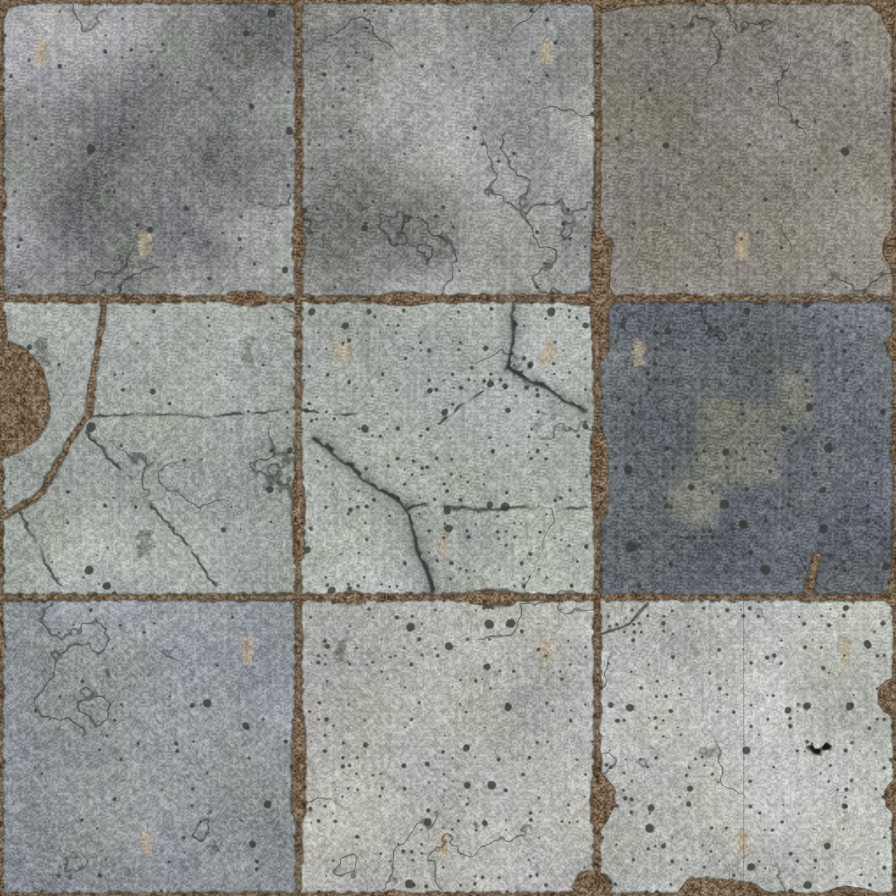
A WebGL 2 fragment shader for this texture:

```glsl
#version 300 es
precision highp float;
uniform vec2 u_resolution;
out vec4 fragColor;

float hash(vec2 p) {
    return fract(sin(dot(p, vec2(127.1, 311.7))) * 43758.5453);
}

float noise(vec2 p) {
    vec2 i = floor(p), f = fract(p);
    f = f * f * (3.0 - 2.0 * f);
    return mix(mix(hash(i), hash(i + vec2(1, 0)), f.x),
               mix(hash(i + vec2(0, 1)), hash(i + vec2(1, 1)), f.x), f.y);
}

float fbm(vec2 p) {
    float sum = 0.0, amp = 0.516;
    for (int i = 0; i < 5; i++) {
        sum += amp * noise(p);
        p = mat2(1.6, 1.2, -1.2, 1.6) * p + 7.3;
        amp *= 0.5;
    }
    return sum;
}

float segment(vec2 p, vec2 a, vec2 b) {
    vec2 d = b - a;
    return length(p - a - d * clamp(dot(p - a, d) / dot(d, d), 0.0, 1.0));
}

float path(vec2 p, vec2 a, vec2 b, vec2 c) {
    return min(segment(p, a, b), segment(p, b, c));
}

float box(vec2 p, vec2 halfSize) {
    vec2 d = abs(p) - halfSize;
    return length(max(d, 0.0)) + min(max(d.x, d.y), 0.0);
}

// Coverage of the inside of a distance field
float fill(float d, float soft) {
    return 1.0 - smoothstep(-soft, soft, d);
}

void main() {
    // One unit is one slab
    vec2 p = gl_FragCoord.xy / u_resolution * 3.0;
    float px = 2.0 / u_resolution.y;
    vec2 cell = floor(p), local = fract(p);
    vec2 seeded = p + cell * 17.0;
    float rough = noise(p * 60.0) - 0.5;
    float grain = 0.6 * noise(p * 170.0) + 0.4 * noise(p * 85.0 + 9.0) - 0.5;
    vec2 bent = p + 0.05 * (vec2(fbm(p * 7.0), fbm(p * 7.0 + 31.0)) - 0.5) + 0.008 * rough;

    // Slab tones, from the bottom row up
    vec3 tones[9] = vec3[9](
        vec3(0.56, 0.58, 0.59), vec3(0.67, 0.67, 0.65), vec3(0.70, 0.71, 0.69),
        vec3(0.61, 0.63, 0.61), vec3(0.65, 0.67, 0.65), vec3(0.39, 0.41, 0.43),
        vec3(0.53, 0.54, 0.54), vec3(0.57, 0.58, 0.57), vec3(0.53, 0.51, 0.48));
    vec3 color = tones[int(cell.x + 3.0 * cell.y)];

    // Exposed lighter patch in the dark slab
    float patchDist = min(box(bent - vec2(2.48, 1.52), vec2(0.14)),
                          box(bent - vec2(2.66, 1.66), vec2(0.06, 0.10)));
    patchDist = min(patchDist, length(bent - vec2(2.33, 1.32)) - 0.09);
    color = mix(color, vec3(0.53, 0.53, 0.49), 0.75 * fill(patchDist + 0.04 * rough, 0.03));

    // Broad stains, strongest in the upper row, and stone grain
    float stain = fbm(seeded * 3.2) - 0.5;
    color += stain * (cell.y > 1.5 && cell.x < 1.5 ? 0.42 : 0.20);
    color -= 0.09 * fill(length(bent - vec2(0.74, 2.50)) - 0.15, 0.15);
    color += vec3(0.0, 0.004, -0.015) * (fbm(p * 5.0) * 4.0 - 2.0);
    color += 0.28 * grain + 0.05 * rough;

    // Pale worn rim
    vec2 toEdge = min(local, 1.0 - local);
    float edge = min(toEdge.x, toEdge.y);
    float rim = exp(-edge * 22.0);
    color += 0.09 * rim * (noise(seeded * 14.0) - 0.25);

    // Small rectangular repair marks
    for (int i = 0; i < 3; i++) {
        float k = float(i), pick = hash(cell * 3.1 + k * 5.7);
        vec2 spot = vec2(0.14 + 0.345 * k, i == 1 ? 0.18 : 0.82);
        float mark = fill(box(local - spot, vec2(0.019, 0.042)) + 0.025 * rough, 0.008);
        vec3 tint = pick > 0.6 ? vec3(0.70, 0.64, 0.53) : vec3(0.42, 0.42, 0.39);
        color = mix(color, tint + 0.3 * grain, mark * 0.65 * step(0.25, pick));
    }

    // Hairline cracks, denser along the rim
    float vein = abs(fbm(seeded * 3.7 + 4.0) - 0.5);
    float veinMask = smoothstep(0.52, 0.78, noise(seeded * 4.5 + 50.0) + 0.3 * exp(-edge * 10.0));
    color *= 1.0 - 0.42 * fill(vein - 0.006, 0.010) * veinMask;

    // Thin faint fractures
    float thin = path(bent, vec2(0.31, 1.60), vec2(0.65, 1.61), vec2(0.99, 1.63));
    thin = min(thin, path(bent, vec2(0.30, 1.55), vec2(0.52, 1.30), vec2(0.72, 1.05)));
    thin = min(thin, segment(bent, vec2(0.06, 1.28), vec2(0.20, 1.04)));
    thin = min(thin, path(bent, vec2(1.70, 1.76), vec2(1.58, 1.66), vec2(1.47, 1.59)));
    thin = min(thin, segment(bent, vec2(1.37, 1.30), vec2(1.96, 1.31)));
    thin = min(thin, segment(bent, vec2(1.02, 1.63), vec2(1.25, 1.62)));
    thin = min(thin, path(bent, vec2(2.01, 0.87), vec2(2.10, 0.92), vec2(2.16, 0.97)));
    color *= 1.0 - 0.6 * fill(thin - 0.004, 0.004 + px) * smoothstep(0.15, 0.6, noise(p * 24.0));
    color *= 1.0 - 0.2 * fill(abs(p.x - 2.49) - 0.002, px) * step(p.y, 1.0);

    // Deep dark fractures with a sooty halo
    float deep = path(bent, vec2(1.71, 2.00), vec2(1.70, 1.76), vec2(1.96, 1.62));
    deep = min(deep, path(bent, vec2(1.05, 1.53), vec2(1.37, 1.29), vec2(1.45, 1.02)));
    color *= 1.0 - 0.28 * exp(-deep * 45.0);
    color = mix(color, vec3(0.19, 0.20, 0.19), 0.85 * fill(deep - 0.006 + 0.008 * rough, 0.004 + px));

    // Scattered pits in two sizes
    for (int i = 0; i < 2; i++) {
        float scale = i == 0 ? 15.0 : 38.0;
        vec2 id = floor(p * scale);
        vec2 center = 0.3 + 0.4 * vec2(hash(id + 2.0), hash(id + 8.0));
        float density = (i == 0 ? 0.06 : 0.10) * (cell.y < 1.5 && cell.x > 0.5 ? 1.6 : 0.4);
        float radius = 0.08 + 0.16 * hash(id + 5.0);
        float pit = fill((length(fract(p * scale) - center) - radius) / scale + 0.006 * rough, 0.002 + px);
        color = mix(color, vec3(0.22, 0.22, 0.20), 0.8 * pit * step(hash(id + 13.0), density));
    }
    float hole = length((bent - vec2(2.74, 0.49)) * vec2(0.55, 1.0)) - 0.016;
    color = mix(color, vec3(0.10, 0.09, 0.07), fill(hole + 0.02 * rough, 0.004 + px));

    // Soil in joints, broken corners and the wide crack
    float chip = 0.05 * smoothstep(0.68, 0.9, noise(p * 6.0 + 3.0)) * (cell.x > 1.5 ? 1.0 : 0.25);
    float soilDist = edge - 0.011 - chip + 0.010 * rough;
    soilDist = min(soilDist, length((bent - vec2(-0.03, 1.67)) * vec2(1.0, 0.9)) - 0.19);
    soilDist = min(soilDist, path(bent, vec2(0.345, 2.02), vec2(0.305, 1.61), vec2(0.24, 1.53)) - 0.011);
    soilDist = min(soilDist, path(bent, vec2(0.24, 1.53), vec2(0.15, 1.36), vec2(0.0, 1.26)) - 0.010);
    soilDist = min(soilDist, segment(bent, vec2(2.72, 1.13), vec2(2.70, 1.0)) - 0.018);
    soilDist = min(soilDist, length(bent - vec2(1.98, 0.01)) - 0.065);
    vec3 soil = vec3(0.45, 0.38, 0.30) + 0.45 * grain + 0.12 * rough;
    float shadow = fill(abs(soilDist) - 0.003, 0.005 + px);
    color = mix(color, soil, fill(soilDist, 0.003 + px));
    color = mix(color, vec3(0.24, 0.22, 0.19), shadow * (0.3 + 0.5 * noise(p * 18.0)));

    fragColor = vec4(clamp(color, 0.0, 1.0), 1.0);
}
```
